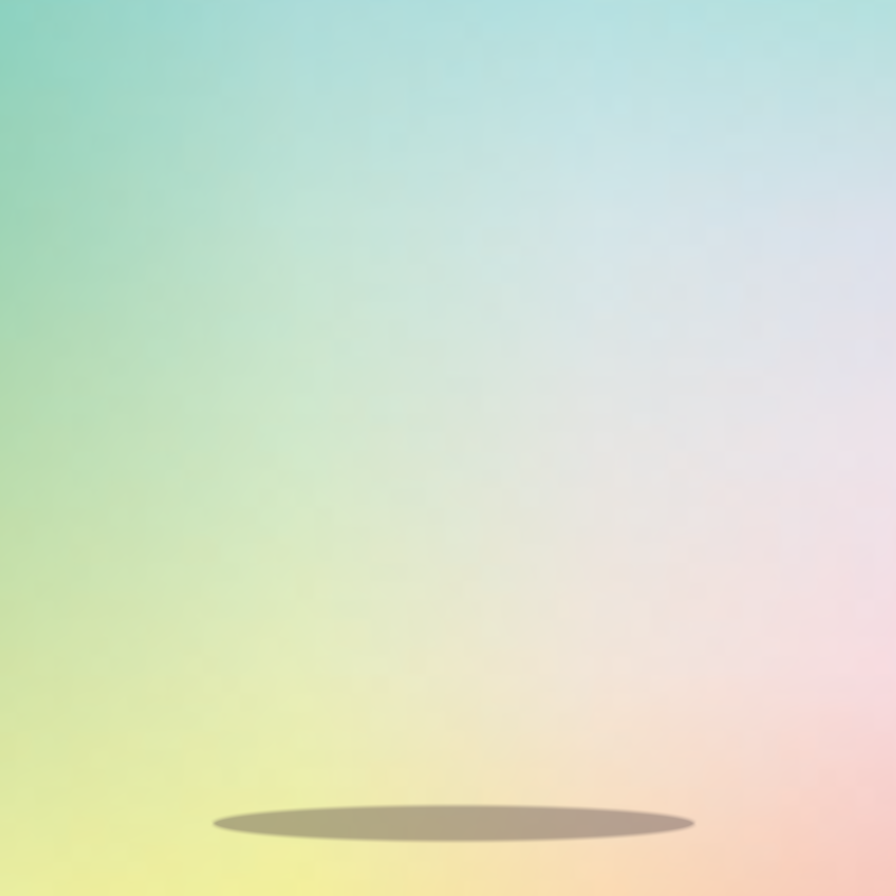
Write a Shadertoy shader that draws this background.

```glsl
// A pastel mesh gradient, from mint and sky at the top to lemon and rose below,
// with a flat, soft elliptical shadow near the bottom. Rows of four colours are
// blended across and then upward; faint cell noise adds a blocky grain.

const vec3 SHADOW_COLOUR = vec3(0.34, 0.28, 0.29);
const float SHADOW_OPACITY = 0.41;

// Blend four evenly spaced colours along t in 0..1.
vec3 ramp(vec3 a, vec3 b, vec3 c, vec3 d, float t) {
    float s = t * 3.0;
    vec3 colour = mix(a, b, clamp(s, 0.0, 1.0));
    colour = mix(colour, c, clamp(s - 1.0, 0.0, 1.0));
    return mix(colour, d, clamp(s - 2.0, 0.0, 1.0));
}

// Five horizontal ramps stacked from the bottom to the top.
vec3 meshGradient(vec2 p) {
    vec3 lemonRose = ramp(vec3(0.92, 0.93, 0.62), vec3(0.95, 0.94, 0.61),
                          vec3(0.98, 0.86, 0.70), vec3(0.97, 0.78, 0.74), p.x);
    vec3 limePink = ramp(vec3(0.82, 0.89, 0.65), vec3(0.90, 0.93, 0.73),
                         vec3(0.95, 0.90, 0.85), vec3(0.97, 0.86, 0.88), p.x);
    vec3 leafLilac = ramp(vec3(0.72, 0.86, 0.68), vec3(0.82, 0.91, 0.79),
                          vec3(0.90, 0.90, 0.89), vec3(0.93, 0.89, 0.92), p.x);
    vec3 mintMist = ramp(vec3(0.62, 0.83, 0.71), vec3(0.76, 0.89, 0.83),
                         vec3(0.83, 0.90, 0.91), vec3(0.86, 0.88, 0.92), p.x);
    vec3 tealSky = ramp(vec3(0.55, 0.82, 0.75), vec3(0.67, 0.86, 0.85),
                        vec3(0.71, 0.88, 0.88), vec3(0.70, 0.88, 0.87), p.x);
    float level = p.y * 4.0;
    vec3 colour = mix(lemonRose, limePink, clamp(level, 0.0, 1.0));
    colour = mix(colour, leafLilac, clamp(level - 1.0, 0.0, 1.0));
    colour = mix(colour, mintMist, clamp(level - 2.0, 0.0, 1.0));
    return mix(colour, tealSky, clamp(level - 3.0, 0.0, 1.0));
}

// One random value in 0..1 for each cell.
float cellHash(vec2 cell) {
    return fract(sin(dot(cell, vec2(127.1, 311.7))) * 4375.85);
}

// Cell values in -0.5..0.5, blended smoothly near the cell borders.
float softCells(vec2 p, vec2 count) {
    vec2 q = p * count;
    vec2 cell = floor(q);
    vec2 f = smoothstep(0.7, 1.0, fract(q));
    float low = mix(cellHash(cell), cellHash(cell + vec2(1.0, 0.0)), f.x);
    float high = mix(cellHash(cell + vec2(0.0, 1.0)), cellHash(cell + 1.0), f.x);
    return mix(low, high, f.y) - 0.5;
}

// Approximate signed distance to an ellipse.
float ellipseDistance(vec2 p, vec2 radii) {
    float k = length(p / radii);
    float slope = length(p / (radii * radii));
    return k * (k - 1.0) / max(slope, 0.001);
}

void mainImage(out vec4 fragColor, in vec2 fragCoord) {
    vec2 uv = fragCoord / iResolution.xy;

    // Background with a faint blocky tint.
    vec3 colour = meshGradient(uv);
    float warmth = softCells(uv, vec2(24.0, 32.0));
    float light = softCells(uv + 3.0, vec2(48.0));
    colour += 0.008 * warmth * vec3(1.0, -0.3, -1.0) + 0.006 * light;

    // Soft-edged shadow.
    float edge = max(0.0035, 1.0 / iResolution.y);
    float d = ellipseDistance(uv - vec2(0.5065, 0.081), vec2(0.268, 0.0200));
    float shadow = 1.0 - smoothstep(-edge, edge, d);
    colour = mix(colour, SHADOW_COLOUR, SHADOW_OPACITY * shadow);

    fragColor = vec4(clamp(colour, 0.0, 1.0), 1.0);
}
```
